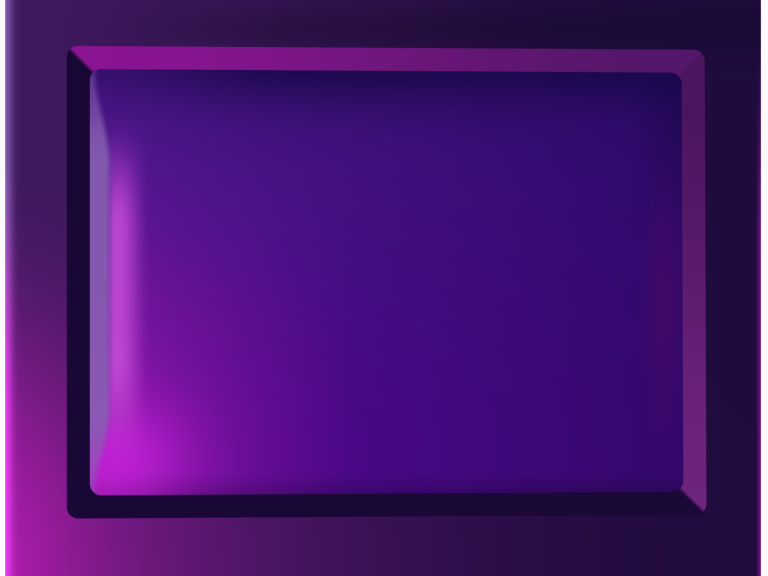
A WebGL 2 fragment shader for this background:

```glsl
#version 300 es
precision highp float;
// A bevelled violet panel sunk in a dark plum frame, lit magenta from the left.

uniform vec2 u_resolution;
out vec4 outColor;

// Layout, with canvas height = 1 and width = 4/3
const float ASPECT = 4.0 / 3.0;
const vec2 SLAB_X = vec2(0.009, 1.321);
const vec2 BEVEL_X = vec2(0.116, 1.223);
const vec2 BEVEL_Y = vec2(0.099, 0.921);
const vec2 EDGE_TILT = vec2(0.008, -0.008);
const float BEVEL_WIDTH = 0.040;
const float CORNER = 0.020;

// Colours
const vec3 PAPER = vec3(0.99, 0.98, 0.99);
const vec3 FRAME_LEFT = vec3(0.25, 0.10, 0.37);
const vec3 FRAME_RIGHT = vec3(0.12, 0.045, 0.24);
const vec3 FRAME_GLOW = vec3(0.40, 0.01, 0.28);
const vec3 BEVEL_DARK = vec3(0.10, 0.03, 0.21);
const vec3 BEVEL_MAGENTA = vec3(0.54, 0.08, 0.57);
const vec3 BEVEL_PLUM = vec3(0.33, 0.09, 0.41);
const vec3 BEVEL_ROSE = vec3(0.43, 0.14, 0.49);
const vec3 PANEL_TOP_LEFT = vec3(0.31, 0.09, 0.55);
const vec3 PANEL_TOP_MID = vec3(0.25, 0.07, 0.49);
const vec3 PANEL_TOP_RIGHT = vec3(0.18, 0.04, 0.42);
const vec3 PANEL_LOW_LEFT = vec3(0.62, 0.09, 0.71);
const vec3 PANEL_LOW_MID = vec3(0.29, 0.03, 0.53);
const vec3 PANEL_LOW_RIGHT = vec3(0.20, 0.03, 0.42);
const vec3 PANEL_SHADE = vec3(0.10, 0.03, 0.29);
const vec3 LAVENDER = vec3(0.53, 0.38, 0.70);
const vec3 ORCHID = vec3(0.76, 0.29, 0.84);
const vec3 MAGENTA = vec3(0.77, 0.13, 0.84);
const vec3 NEON = vec3(0.93, 0.25, 0.95);

// Signed offsets past the nearest vertical and horizontal edges
vec2 edgeOffsets(vec2 p) {
    float tilt = p.x / ASPECT;
    float right = BEVEL_X.y + 0.004 * (1.0 - p.y);
    return vec2(max(BEVEL_X.x - p.x, p.x - right),
                max(BEVEL_Y.x + EDGE_TILT.x * tilt - p.y,
                    p.y - BEVEL_Y.y - EDGE_TILT.y * tilt));
}

float roundedDistance(vec2 q, float radius) {
    q += radius;
    return length(max(q, 0.0)) + min(max(q.x, q.y), 0.0) - radius;
}

vec3 blend3(vec3 a, vec3 b, vec3 c, float t) {
    return t < 0.5 ? mix(a, b, t * 2.0) : mix(b, c, t * 2.0 - 1.0);
}

float bump(float x, float centre, float width) {
    float d = (x - centre) / width;
    return exp(-d * d);
}

// Raised frame with lit left and right rims
vec3 frameColor(vec2 p) {
    vec3 c = mix(FRAME_LEFT, FRAME_RIGHT, smoothstep(-0.1, 1.25, p.x));
    float low = smoothstep(0.70, 0.0, p.y);
    c += FRAME_GLOW * low * exp(-3.4 * max(p.x - 0.05, 0.0));
    c *= 1.0 - 0.15 * bump(p.y, 0.95, 0.04) * smoothstep(0.1, 0.5, p.x);
    vec3 rim = mix(NEON, LAVENDER, smoothstep(0.25, 0.75, p.y));
    c = mix(c, rim, 0.9 * bump(p.x, SLAB_X.x, 0.013));
    float rightRim = 0.65 * smoothstep(0.95, 0.55, p.y);
    return mix(c, BEVEL_MAGENTA, rightRim * smoothstep(1.311, 1.320, p.x));
}

// Four mitred faces
vec3 bevelColor(vec2 p, vec2 q) {
    vec3 top = mix(BEVEL_MAGENTA, BEVEL_PLUM, smoothstep(0.15, 1.2, p.x));
    vec3 right = mix(BEVEL_ROSE, BEVEL_PLUM * 0.9, smoothstep(0.1, 0.9, p.y));
    vec3 sides = p.x < 0.66 ? BEVEL_DARK : right;
    vec3 ends = p.y < 0.5 ? BEVEL_DARK : top;
    return mix(ends, sides, smoothstep(-0.006, 0.006, q.x - q.y));
}

// Pillowed panel; uv spans the panel from its lower left
vec3 panelColor(vec2 p, vec2 uv) {
    float across = pow(clamp(uv.x, 0.0, 1.0), 0.85);
    vec3 low = blend3(PANEL_LOW_LEFT, PANEL_LOW_MID, PANEL_LOW_RIGHT, across);
    vec3 high = blend3(PANEL_TOP_LEFT, PANEL_TOP_MID, PANEL_TOP_RIGHT, across);
    vec3 c = mix(low, high, smoothstep(0.05, 0.95, uv.y));
    // Dark roll at the top, right and bottom
    float topShade = exp(-pow(max(1.0 - uv.y, 0.0) / 0.09, 1.4));
    c = mix(c, PANEL_SHADE, topShade * mix(0.45, 0.95, smoothstep(0.0, 0.4, uv.x)));
    c = mix(c, PANEL_SHADE, 0.5 * smoothstep(0.90, 1.0, uv.x) * smoothstep(0.5, 0.9, uv.y));
    c = mix(c, vec3(0.29, 0.03, 0.40), 0.6 * bump(uv.x, 0.97, 0.025) * bump(uv.y, 0.45, 0.25));
    c *= 1.0 - 0.18 * smoothstep(0.06, 0.0, uv.y);
    // Lower left glow and lit ridge
    c = mix(c, MAGENTA, 0.85 * bump(uv.x, 0.04, 0.12) * bump(uv.y, 0.09, 0.13));
    float ridgeSpan = smoothstep(0.05, 0.32, uv.y) * smoothstep(0.90, 0.62, uv.y);
    float ridge = smoothstep(0.180, 0.200, p.x) * smoothstep(0.262, 0.205, p.x);
    c = mix(c, ORCHID, 0.9 * ridge * ridgeSpan);
    // Pale strip on the left lip, tapering at both ends
    float taper = smoothstep(0.0, 0.20, uv.y) * smoothstep(1.0, 0.78, uv.y);
    float lip = smoothstep(0.012, -0.004, p.x - mix(0.160, 0.186, taper));
    return mix(c, LAVENDER, lip * mix(0.45, 0.88, taper));
}

void main() {
    vec2 p = gl_FragCoord.xy / u_resolution * vec2(ASPECT, 1.0);
    float aa = 0.8 / u_resolution.y;
    vec2 q = edgeOffsets(p);
    float outer = roundedDistance(q, CORNER);
    float inner = roundedDistance(q + BEVEL_WIDTH, CORNER);
    vec2 panelMin = vec2(BEVEL_X.x, BEVEL_Y.x) + BEVEL_WIDTH;
    vec2 panelMax = vec2(BEVEL_X.y, BEVEL_Y.y) - BEVEL_WIDTH;
    vec2 uv = (p - panelMin) / (panelMax - panelMin);

    vec3 color = frameColor(p);
    color = mix(color, bevelColor(p, q), smoothstep(aa, -aa, outer));
    color = mix(color, panelColor(p, uv), smoothstep(aa, -aa, inner));
    float margin = max(SLAB_X.x - p.x, p.x - SLAB_X.y);
    color = mix(color, PAPER, smoothstep(-aa, aa, margin));
    outColor = vec4(color, 1.0);
}
```
